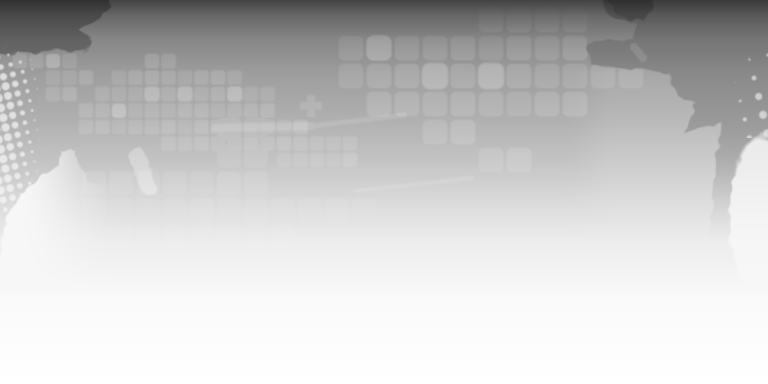
Give the GLSL for this background, as a Shadertoy shader.

```glsl
// Grey-to-white backdrop with map-like silhouettes, rounded tiles and halftone dots.

const vec2 CANVAS = vec2(768.0, 384.0);  // design units, y runs downward
const float SOFT = 1.5;                  // edge softness
const float TILE_GLOW = 0.15;
const float ACCENT_GLOW = 0.12;
const float STREAK_GLOW = 0.12;
const float LEFT_SHADE = 0.72;
const float RIGHT_SHADE = 0.87;
const float WHITE = 0.97;
const int ROWS = 7;
const int CORNERS = 14;

// Gradient stops: depth, grey
const vec2 STOPS[10] = vec2[10](
    vec2(0, 0.26), vec2(15, 0.40), vec2(40, 0.53), vec2(75, 0.62), vec2(120, 0.69),
    vec2(165, 0.775), vec2(200, 0.85), vec2(240, 0.925), vec2(300, 0.98), vec2(384, 1.0));

// First and last column of each tile row
const vec2 WEST_SPANS[ROWS] = vec2[ROWS](vec2(0, 3), vec2(2, 4), vec2(2, 3),
    vec2(1, 0), vec2(1, 0), vec2(1, 0), vec2(1, 0));
const vec2 SMALL_SPANS[ROWS] = vec2[ROWS](vec2(8, 9), vec2(6, 13), vec2(5, 15),
    vec2(4, 15), vec2(4, 17), vec2(9, 20), vec2(16, 20));
const vec2 LARGE_SPANS[ROWS] = vec2[ROWS](vec2(5, 8), vec2(0, 8), vec2(0, 10),
    vec2(1, 8), vec2(3, 4), vec2(5, 6), vec2(1, 0));
const vec2 LOW_SPANS[ROWS] = vec2[ROWS](vec2(5, 6), vec2(5, 6), vec2(0, 6),
    vec2(0, 10), vec2(0, 7), vec2(1, 0), vec2(1, 0));

// Bright tiles: centre, radius
const vec3 ACCENTS[8] = vec3[8](vec3(53, 61, 7), vec3(119, 111, 7), vec3(152, 94, 8),
    vec3(185, 94, 8), vec3(235, 94, 8), vec3(379, 48, 13), vec3(435, 76, 14), vec3(491, 76, 14));

// Silhouette outlines
const vec2 DARK_WEST[CORNERS] = vec2[CORNERS](vec2(-20, -20), vec2(114, -20), vec2(108, 12),
    vec2(94, 20), vec2(78, 30), vec2(90, 40), vec2(88, 52), vec2(60, 50), vec2(40, 54),
    vec2(20, 52), vec2(-20, 58), vec2(-20, 40), vec2(-20, 20), vec2(-20, 0));
const vec2 DARK_EAST[CORNERS] = vec2[CORNERS](vec2(600, -20), vec2(612, 10), vec2(638, 26),
    vec2(632, 38), vec2(586, 42), vec2(590, 65), vec2(668, 73), vec2(678, 97), vec2(696, 101),
    vec2(684, 132), vec2(720, 123), vec2(708, 240), vec2(788, 240), vec2(788, -20));
const vec2 PALE_WEST[CORNERS] = vec2[CORNERS](vec2(-20, 300), vec2(0, 250), vec2(6, 222),
    vec2(20, 196), vec2(40, 178), vec2(58, 166), vec2(60, 152), vec2(76, 151), vec2(80, 168),
    vec2(88, 182), vec2(130, 188), vec2(160, 210), vec2(160, 300), vec2(70, 320));

float hash(vec2 p) { return fract(sin(dot(p, vec2(127.1, 311.7))) * 43758.5453); }

float noise(vec2 p) {
    vec2 i = floor(p), f = fract(p);
    f = f * f * (3.0 - 2.0 * f);
    return mix(mix(hash(i), hash(i + vec2(1, 0)), f.x),
               mix(hash(i + vec2(0, 1)), hash(i + 1.0), f.x), f.y);
}

float cover(float d) { return 1.0 - smoothstep(-SOFT, SOFT, d); }

float roundBox(vec2 p, vec2 halfSize, float r) {
    vec2 d = abs(p) - halfSize + r;
    return length(max(d, 0.0)) + min(max(d.x, d.y), 0.0) - r;
}

float capsule(vec2 p, vec2 a, vec2 b, float r) {
    vec2 e = b - a;
    return length(p - a - e * clamp(dot(p - a, e) / dot(e, e), 0.0, 1.0)) - r;
}

float polygon(vec2 p, vec2 v[CORNERS]) {
    float d = 1e5, side = 1.0;
    for (int i = 0; i < CORNERS; i++) {
        vec2 a = v[i], b = v[(i + 1) % CORNERS];
        d = min(d, capsule(p, a, b, 0.0));
        if ((a.y > p.y) != (b.y > p.y) &&
            p.x < a.x + (b.x - a.x) * (p.y - a.y) / (b.y - a.y)) side = -side;
    }
    return side * d;
}

float tiles(vec2 p, vec2 origin, float pitch, vec2 spans[ROWS]) {
    vec2 g = (p - origin) / pitch, cell = floor(g + 0.5);
    if (cell.y < 0.0 || cell.y >= float(ROWS)) return 0.0;
    vec2 span = spans[int(cell.y)];
    if (cell.x < span.x || cell.x > span.y) return 0.0;
    float d = roundBox((g - cell) * pitch, vec2(0.44 * pitch), 0.2 * pitch);
    return cover(d) * mix(0.65, 1.0, hash(cell + origin));
}

float dots(vec2 p, float pitch, float radius) {
    vec2 g = mat2(0.97, 0.24, -0.24, 0.97) * p / pitch;
    return cover(length(fract(g) - 0.5) * pitch - radius) * smoothstep(0.0, 1.5, radius);
}

void mainImage(out vec4 fragColor, in vec2 fragCoord) {
    vec2 p = fragCoord / iResolution.xy * CANVAS;
    p.y = CANVAS.y - p.y;
    vec2 rough = p + 5.0 * (vec2(noise(p / 7.0), noise(p / 7.0 + 40.0)) - 0.5);

    // Vertical fade
    float grey = STOPS[0].y;
    for (int i = 1; i < 10; i++)
        grey = mix(grey, STOPS[i].y, clamp((p.y - STOPS[i-1].x) / (STOPS[i].x - STOPS[i-1].x), 0.0, 1.0));
    float fade = 1.0 - smoothstep(130.0, 250.0, p.y);

    // Dark silhouettes and the lighter land beside them
    float east = cover(polygon(rough, DARK_EAST));
    grey *= mix(1.0, LEFT_SHADE, cover(polygon(rough, DARK_WEST)));
    grey *= mix(1.0, RIGHT_SHADE, east * fade);
    grey *= 1.0 - 0.2 * cover(length((rough - vec2(628, 2)) / vec2(1.3, 1.0)) - 20.0);
    grey += 0.035 * fade * (1.0 - east) * smoothstep(560.0, 620.0, p.x) * smoothstep(60.0, 75.0, p.y);

    // Tiles and accents
    float glow = tiles(p, vec2(20, 61), 16.5, WEST_SPANS) + tiles(p, vec2(20, 61), 16.5, SMALL_SPANS);
    glow = max(glow, tiles(p, vec2(351, 20), 28.0, LARGE_SPANS) * (1.0 - east));
    glow = max(glow, tiles(p, vec2(94, 129), 27.0, LOW_SPANS));
    glow *= TILE_GLOW * mix(0.25, 1.0, fade) * smoothstep(0.0, 60.0, p.y);
    for (int i = 0; i < 8; i++)
        glow += ACCENT_GLOW * cover(roundBox(p - ACCENTS[i].xy, ACCENTS[i].zz, 0.7 * ACCENTS[i].z));

    // Streaks, cross and small flecks
    float streak = min(capsule(p, vec2(312, 126), vec2(404, 115), 2.5), capsule(p, vec2(215, 128), vec2(312, 126), 4.0));
    streak = min(streak, capsule(p, vec2(355, 191), vec2(472, 178), 2.0));
    vec2 cross = abs(p - vec2(311, 106));
    streak = min(streak, min(roundBox(cross, vec2(11, 4), 2.0), roundBox(cross, vec2(4, 11), 2.0)));
    streak = min(streak, capsule(p, vec2(634, 47), vec2(643, 58), 4.0));
    glow += STREAK_GLOW * cover(streak);
    glow += 0.3 * cover(capsule(rough, vec2(137, 156), vec2(149, 188), 8.0));
    grey = mix(grey, 1.0, clamp(glow, 0.0, 1.0));

    // Pale silhouettes at both sides
    float pale = cover(polygon(rough, PALE_WEST)) * (1.0 - smoothstep(10.0, 125.0, p.x));
    float paleEast = cover(28.0 * (length((rough - vec2(762, 220)) / vec2(32, 84)) - 1.0));
    grey = mix(grey, max(grey, WHITE), max(pale, 0.85 * paleEast));

    // Halftone dots
    float west = smoothstep(35.0, 90.0, p.y) * (1.0 - smoothstep(190.0, 230.0, p.y));
    float halftone = 0.7 * dots(p, 10.0, 4.3 * west * (1.0 - smoothstep(0.0, 50.0, p.x)));
    float band = smoothstep(725.0, 765.0, p.x) * smoothstep(20.0, 110.0, p.y) * step(p.y, 138.0);
    halftone = max(halftone, 0.6 * dots(p, 19.0, 4.0 * band));
    grey = mix(grey, max(grey, WHITE), halftone);

    fragColor = vec4(vec3(clamp(grey, 0.0, 1.0)), 1.0);
}
```
